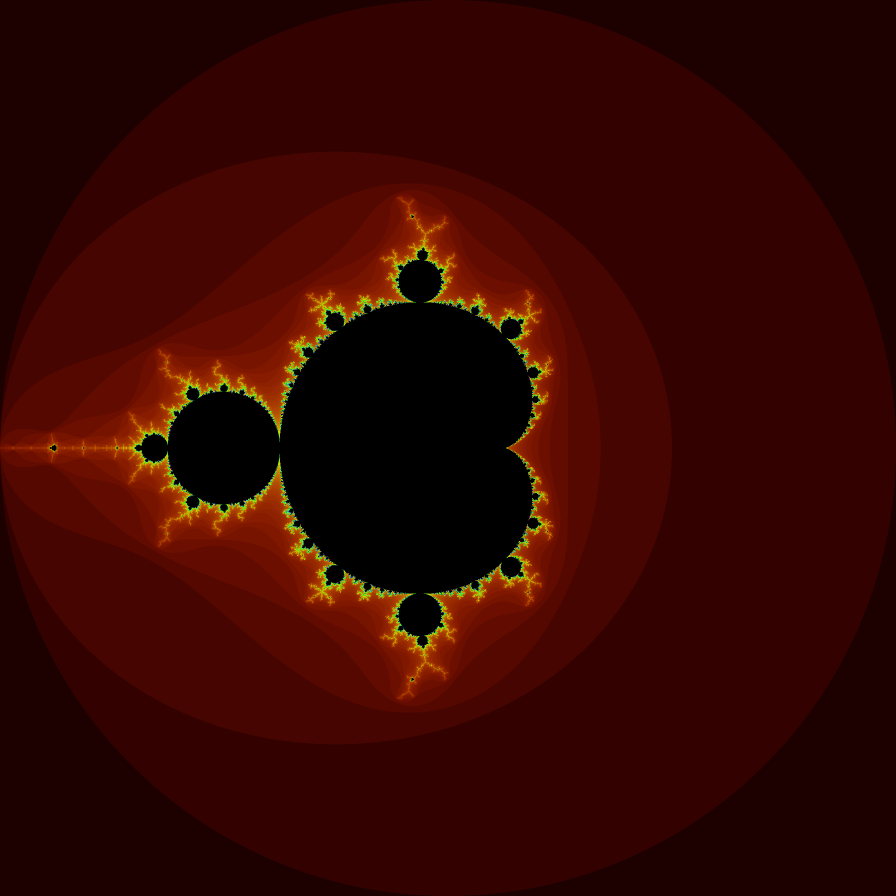
A Shadertoy shader for this background:

```glsl
// Mandelbrot set on the square from -2 to 2, with a black interior.
// Each escape count gives a flat band: hue climbs from red through yellow
// to green and blue, while brightness saturates toward the boundary.

const int MAX_STEPS = 256;

// Fully saturated hue, with hue in 0..1
vec3 hueColor(float hue) {
    return clamp(abs(mod(hue * 6.0 + vec3(0.0, 4.0, 2.0), 6.0) - 3.0) - 1.0, 0.0, 1.0);
}

// True inside the main cardioid or the disc to its left
bool inMainBody(vec2 c) {
    float y2 = c.y * c.y;
    float x = c.x - 0.25;
    float q = x * x + y2;
    bool cardioid = q * (q + x) < 0.25 * y2;
    bool disc = (c.x + 1.0) * (c.x + 1.0) + y2 < 0.0625;
    return cardioid || disc;
}

// Steps until the orbit leaves radius 2, or 0 if it stays bounded
int escapeSteps(vec2 c) {
    if (inMainBody(c)) return 0;
    vec2 z = vec2(0.0);
    for (int i = 1; i <= MAX_STEPS; i++) {
        z = vec2(z.x * z.x - z.y * z.y, 2.0 * z.x * z.y) + c;
        if (dot(z, z) > 4.0) return i;
    }
    return 0;
}

vec3 bandColor(vec2 c) {
    float n = float(escapeSteps(c));
    return hueColor(n / 256.0) * n / (n + 8.0);
}

void mainImage(out vec4 fragColor, in vec2 fragCoord) {
    float unitsPerPixel = 4.0 / min(iResolution.x, iResolution.y);
    vec3 color = vec3(0.0);

    // Average a 2 by 2 grid of samples for smooth edges
    for (int j = 0; j < 2; j++) {
        for (int i = 0; i < 2; i++) {
            vec2 offset = vec2(i, j) * 0.5 - 0.25;
            color += bandColor((fragCoord + offset - 0.5 * iResolution.xy) * unitsPerPixel);
        }
    }
    fragColor = vec4(color / 4.0, 1.0);
}
```
